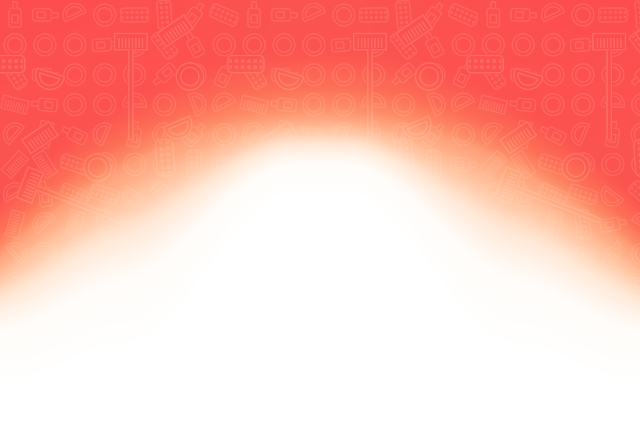
This background is drawn by a Shadertoy shader. Its source:

```glsl
// Coral sky with a white arched glow below and a faint pattern of cleaning tools.

float hash(vec2 p) {
    return fract(sin(dot(p, vec2(127.1, 311.7))) * 43758.55);
}

float box(vec2 p, vec2 halfSize) {
    vec2 d = abs(p) - halfSize;
    return length(max(d, 0.0)) + min(max(d.x, d.y), 0.0);
}

vec2 rotate(vec2 p, float angle) {
    float c = cos(angle), s = sin(angle);
    return vec2(c * p.x + s * p.y, c * p.y - s * p.x);
}

// Returns (distance to the solid shape, distance to its nearest stroke).
// Kinds: 0 broom, 1 ring, 2 sponge, 3 bowl, 4 bottle, 5 comb.
vec2 tool(vec2 p, int kind) {
    float solid, detail;
    if (kind == 0 || kind == 5) {
        solid = box(p, vec2(0.068, 0.034));
        float teeth = abs(fract(p.x / 0.014) - 0.5) * 0.014;
        detail = max(teeth, box(p - vec2(0.0, 0.006), vec2(0.055, 0.017)));
        if (kind == 0) solid = min(solid, box(p - vec2(0.0, 0.22), vec2(0.009, 0.19)));
    } else if (kind == 1) {
        solid = length(p) - 0.057;
        detail = abs(length(p) - 0.038);
    } else if (kind == 2) {
        solid = box(p, vec2(0.056, 0.016)) - 0.02;
        float holes = abs(length(mod(p, 0.026) - 0.013) - 0.005);
        detail = max(holes, solid + 0.01);
    } else if (kind == 3) {
        solid = max(length(p) - 0.06, -p.y - 0.012);
        detail = abs(max(length(p) - 0.043, -p.y + 0.004));
    } else {
        solid = min(box(p - vec2(0.0, 0.015), vec2(0.018, 0.035)) - 0.014,
                    box(p + vec2(0.0, 0.05), vec2(0.012, 0.018)));
        detail = abs(box(p - vec2(0.0, 0.02), vec2(0.016, 0.02)));
    }
    return vec2(solid, min(abs(solid), detail));
}

// Large tools in one tile: x, y from the top, angle, kind.
const vec4 largeTools[10] = vec4[10](
    vec4(0.547, 0.174, 0.0, 0), vec4(0.794, 0.320, 0.0, 1),
    vec4(0.028, 0.268, 0.0, 2), vec4(0.732, 0.129, -0.6, 5),
    vec4(0.209, 0.314, 0.3, 3), vec4(0.408, 0.700, 0.0, 1),
    vec4(0.167, 0.575, -0.6, 5), vec4(0.125, 0.774, -1.2, 0),
    vec4(0.690, 0.660, 1.5, 2), vec4(0.742, 0.520, -0.4, 3));

float toolPattern(vec2 p, float pixel) {
    // Small scattered tools, repeating with the tile
    vec2 grid = p * 8.0;
    vec2 cell = vec2(mod(floor(grid.x), 8.0), floor(grid.y));
    vec2 local = (fract(grid) - 0.5) / 8.0;
    float angle = 6.283 * hash(cell);
    int kind = 1 + int(4.99 * hash(cell + 17.3));
    float filler = tool(rotate(local, angle) / 0.8, kind).y * 0.8;

    // Large tools in front
    float solid = 1.0, stroke = 1.0;
    for (int i = 0; i < 10; i++) {
        vec4 item = largeTools[i];
        vec2 offset = p - item.xy;
        offset.x = fract(offset.x + 0.5) - 0.5;
        vec2 d = tool(rotate(offset, item.z), int(item.w));
        solid = min(solid, d.x);
        stroke = min(stroke, d.y);
    }
    float front = 1.0 - smoothstep(0.001, 0.001 + pixel, stroke);
    float back = 1.0 - smoothstep(0.001, 0.001 + pixel, filler);
    return max(front, 0.75 * back * smoothstep(0.0, 0.01, solid));
}

// Stage 0 is red, 1 orange, 2 almost white.
vec3 glowRamp(float stage) {
    vec3 c = mix(vec3(0.985, 0.325, 0.31), vec3(0.99, 0.44, 0.34), smoothstep(-0.3, 0.65, stage));
    c = mix(c, vec3(0.99, 0.57, 0.42), smoothstep(0.4, 1.0, stage));
    c = mix(c, vec3(1.0, 0.73, 0.58), smoothstep(0.8, 1.3, stage));
    c = mix(c, vec3(1.0, 0.88, 0.79), smoothstep(1.1, 1.6, stage));
    c = mix(c, vec3(1.0, 0.99, 0.98), smoothstep(1.3, 2.0, stage));
    return mix(c, vec3(1.0), smoothstep(2.0, 2.6, stage));
}

void mainImage(out vec4 fragColor, in vec2 fragCoord) {
    vec2 uv = fragCoord / iResolution.xy;
    float side = abs(uv.x - 0.5);

    // Heights of the red, orange and white arches in this column
    float redLine = 0.86 - 1.4 * side * side;
    float orangeLine = 0.725 - 1.32 * side * side;
    float whiteLine = 0.60 - 0.29 * smoothstep(0.04, 0.32, side)
                           - 0.11 * smoothstep(0.30, 0.50, side);
    float stage = uv.y > orangeLine
        ? (redLine - uv.y) / (redLine - orangeLine)
        : 1.0 + (orangeLine - uv.y) / (orangeLine - whiteLine);
    vec3 color = glowRamp(stage);

    // Deeper red towards the top corners
    float depth = smoothstep(0.6, 1.1, uv.y) * smoothstep(0.0, 0.5, side);
    color = mix(color, vec3(1.0, 0.28, 0.31), 0.6 * depth);

    // Pale tool outlines that fade into the glow
    float tileScale = 2.676 / iResolution.x;
    vec2 p = vec2(fragCoord.x, iResolution.y - fragCoord.y) * tileScale;
    float visible = 1.0 - smoothstep(1.3, 2.0, stage);
    color = mix(color, vec3(1.0, 0.94, 0.84), 0.15 * visible * toolPattern(p, tileScale));
    fragColor = vec4(color, 1.0);
}
```
